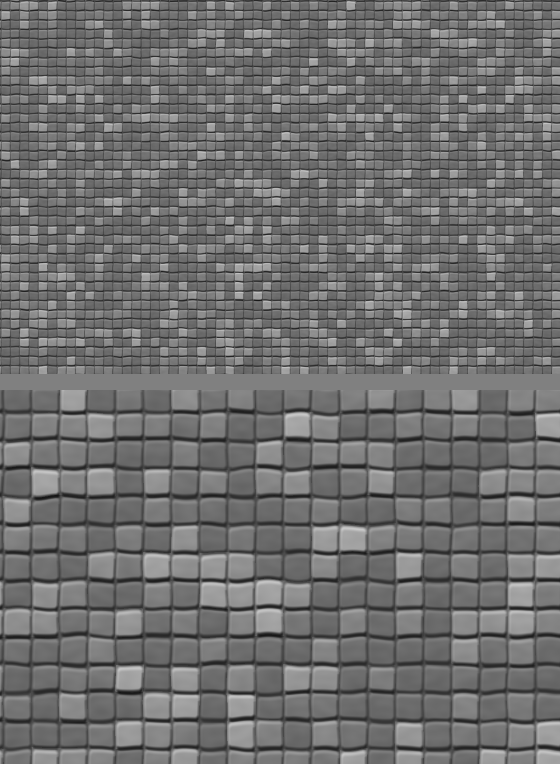
Top: the whole. Bottom: its middle third, enlarged.
A WebGL 1 fragment shader for this texture:

```glsl
precision highp float;
// Wall of small grey mosaic blocks, uneven in height, lit from above.

uniform vec2 u_resolution;

#define GRID vec2(60.0, 40.0)        // blocks across and down
#define SHIFT vec2(-0.12, 0.12)      // grid offset, in blocks
#define HALF_SIZE vec2(0.474, 0.452) // half block size, in cells
#define CORNER 0.15                  // corner radius
#define WOBBLE 0.13                  // unevenness of the joints
#define FACE_DARK 0.415              // grey of the lowest block
#define FACE_RANGE 0.23              // added grey of the highest block
#define JOINT_SHADE 0.70             // brightness kept inside joints
#define SHADOW 0.72                  // strength of cast shadows
#define HIGHLIGHT 0.13               // strength of lit upper edges

float hash(vec2 p) {
  vec3 q = fract(p.xyx * vec3(0.1031, 0.1030, 0.0973));
  q += dot(q, q.yzx + 33.33);
  return fract((q.x + q.y) * q.z);
}

vec2 gradientAt(vec2 cell) {
  float angle = 6.2832 * hash(cell + 71.0);
  return vec2(cos(angle), sin(angle));
}

float gradientNoise(vec2 p) {
  vec2 i = floor(p), f = fract(p);
  vec2 u = f * f * f * (f * (f * 6.0 - 15.0) + 10.0);
  vec2 e = vec2(1.0, 0.0);
  float low = mix(dot(gradientAt(i), f), dot(gradientAt(i + e), f - e), u.x);
  float high = mix(dot(gradientAt(i + e.yx), f - e.yx),
                   dot(gradientAt(i + e.xx), f - e.xx), u.x);
  return mix(low, high, u.y);
}

float roundedBox(vec2 p, vec2 halfSize, float radius) {
  vec2 d = abs(p) - halfSize + radius;
  return length(max(d, 0.0)) + min(max(d.x, d.y), 0.0) - radius;
}

// x: surface height, y: block coverage, z: random level of the block
vec3 blockAt(vec2 p) {
  p += WOBBLE * vec2(0.5 * gradientNoise(p * 0.8 + 19.0), gradientNoise(p * 0.9));
  vec2 cell = floor(p);
  float level = hash(cell + 7.0);
  vec2 jitter = vec2(hash(cell + 131.0), hash(cell + 257.0)) - 0.5;
  float d = roundedBox(fract(p) - 0.5 - jitter * vec2(0.02, 0.06), HALF_SIZE, CORNER);
  float cover = 1.0 - smoothstep(-0.09, 0.05, d);
  return vec3(cover * mix(0.4, 1.0, level), cover, level);
}

float shade(vec2 p) {
  vec3 block = blockAt(p);

  // Face tone: higher blocks are paler, with faint wear
  float grey = FACE_DARK + FACE_RANGE * pow(block.z, 2.6);
  grey += 0.035 * gradientNoise(p * vec2(1.7, 3.1) + 43.0);
  grey += 0.035 * (fract(p.y) - 0.5);

  // Joints and shadows thrown by the blocks above
  float above = blockAt(p + vec2(-0.03, 0.16)).x;
  float shadow = clamp(above - block.x, 0.0, 1.0);
  grey *= mix(JOINT_SHADE, 1.0, block.y) * (1.0 - SHADOW * shadow);

  // Light caught by the upper edges
  float rise = block.x - blockAt(p + vec2(-0.04, 0.12)).x;
  return grey + HIGHLIGHT * clamp(rise, 0.0, 1.0);
}

void main() {
  // Average four samples for smooth edges
  float grey = 0.0;
  for (int j = 0; j < 2; j++) {
    for (int i = 0; i < 2; i++) {
      vec2 offset = (vec2(float(i), float(j)) - 0.5) * 0.5;
      grey += 0.25 * shade((gl_FragCoord.xy + offset) / u_resolution * GRID + SHIFT);
    }
  }
  gl_FragColor = vec4(vec3(grey), 1.0);
}
```
